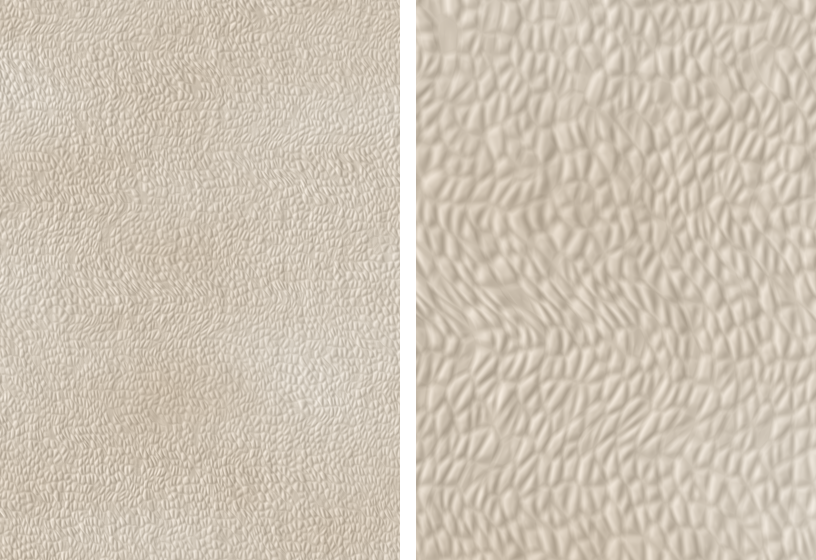
Left, the full canvas; right, a detail of the centre.
Reproduce this texture procedurally as a Shadertoy shader.

```glsl
const vec3 SHADOW = vec3(0.675, 0.632, 0.570);
const vec3 HIDE = vec3(0.819, 0.778, 0.719);
const vec3 SHEEN = vec3(0.955, 0.920, 0.875);
const vec3 WARM_TINT = vec3(0.008, -0.002, -0.012);
const vec2 GRAIN_SCALE = vec2(124.0, 66.0);
const vec2 LIGHT_STEP = vec2(0.20, -0.08);

float hash(vec2 p) {
    return fract(sin(dot(p, vec2(127.1, 311.7))) * 43758.5453);
}

vec2 hash2(vec2 p) {
    return vec2(hash(p), hash(p + vec2(37.3, 17.9)));
}

float noise(vec2 p) {
    vec2 cell = floor(p);
    vec2 f = fract(p);
    f = f * f * (3.0 - 2.0 * f);
    float low = mix(hash(cell), hash(cell + vec2(1, 0)), f.x);
    float high = mix(hash(cell + vec2(0, 1)), hash(cell + vec2(1, 1)), f.x);
    return mix(low, high, f.y);
}

float fbm(vec2 p, int octaves) {
    float sum = 0.0;
    float weight = 0.5;
    float total = 0.0;
    for (int i = 0; i < octaves; i++) {
        sum += weight * noise(p);
        total += weight;
        p = p * 2.03 + vec2(11.7, 5.3);
        weight *= 0.5;
    }
    return sum / total;
}

// Pebble height: zero in the creases, rounded on top
float pebbleHeight(vec2 p, float jitter) {
    vec2 cell = floor(p);
    float nearest = 9.0;
    float second = 9.0;
    for (int y = -1; y <= 1; y++) {
        for (int x = -1; x <= 1; x++) {
            vec2 id = cell + vec2(x, y);
            vec2 center = id + 0.5 + jitter * (hash2(id) - 0.5);
            float d = length(center - p);
            second = min(second, max(nearest, d));
            nearest = min(nearest, d);
        }
    }
    return smoothstep(-0.1, 0.7, second - nearest);
}

// Bends the upright grain so that its rows lean and merge
vec2 bendGrain(vec2 uv, float amount) {
    float lean = noise(uv * vec2(5.0, 11.0)) - 0.5;
    float wobble = noise(uv * vec2(14.0, 30.0) + 40.0) - 0.5;
    return uv + amount * vec2(lean + 0.4 * wobble, 0.0);
}

// Side light on the pebbles, long upright wrinkles and fine pores
float grainTone(vec2 uv, float contrast) {
    vec2 p = bendGrain(uv, 0.035) * GRAIN_SCALE;
    float lit = pebbleHeight(p + LIGHT_STEP, 1.0);
    float shaded = pebbleHeight(p - LIGHT_STEP, 1.0);
    float crease = 0.5 * (lit + shaded) - 0.5;
    vec2 streak = p * vec2(0.85, 0.32) + 15.0;
    float wrinkle = noise(streak + vec2(0.25, 0.0)) - noise(streak - vec2(0.25, 0.0));
    float fine = noise(p * vec2(1.5, 1.3) + 70.0) - 0.5;
    return contrast * (0.40 * (lit - shaded) + 0.10 * crease
        + 0.24 * wrinkle + 0.17 * fine);
}

vec3 hideColor(float tone, float warmth) {
    vec3 color = mix(HIDE, SHADOW, clamp(-tone * 2.0, 0.0, 1.0));
    color = mix(color, SHEEN, clamp(tone * 2.0, 0.0, 1.0));
    return color + WARM_TINT * warmth;
}

void mainImage(out vec4 fragColor, in vec2 fragCoord) {
    vec2 uv = fragCoord / iResolution.y;

    // Broad wear, slightly stretched sideways
    float mottle = fbm(uv * vec2(3.5, 6.0) + 3.0, 4) - 0.5;
    float contrast = 0.85 + 0.4 * noise(uv * 7.0 + 20.0);

    // Four samples per pixel soften the creases
    float grain = 0.0;
    for (int i = 0; i < 4; i++) {
        vec2 offset = vec2(i % 2, i / 2) * 0.5 - 0.25;
        grain += 0.25 * grainTone(uv + offset / iResolution.y, contrast);
    }

    float tone = grain + 0.34 * mottle;
    fragColor = vec4(hideColor(tone, -3.0 * mottle), 1.0);
}
```
